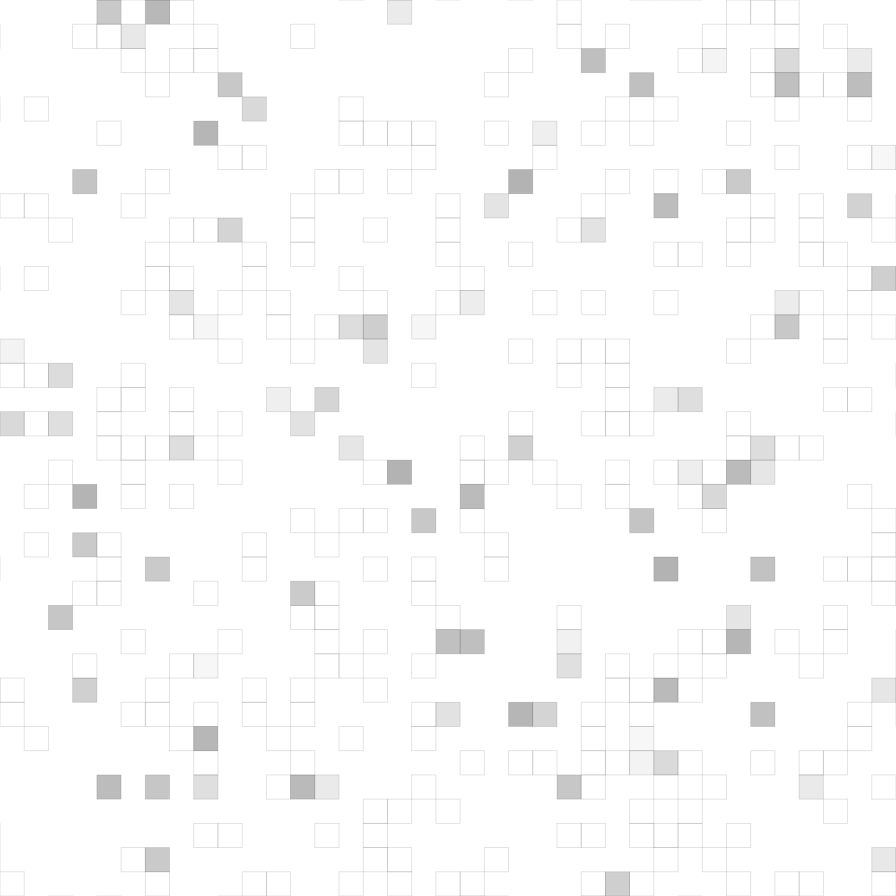
Write a Shadertoy shader that draws this background.

```glsl
// Sparse mosaic on white: a square grid in which some cells get a hairline
// outline and a few of those a flat grey fill. Each cell is chosen by a hash,
// and box coverage gives exact antialiasing; shared outlines add up.

#define CELLS 37.0            // cells along the canvas height
#define OUTLINED_SHARE 0.27   // cells with an outline, filled ones included
#define FILLED_SHARE 0.064    // cells with a grey fill
#define DARKEST_FILL 0.30     // ink of the darkest fill
#define LIGHTEST_FILL 0.03    // ink of the lightest fill
#define LINE_WIDTH 0.0009     // in canvas heights
#define LINE_INK 0.135
#define SEED 29u

// Two independent random values in 0..1 for a cell
vec2 cellHash(ivec2 cell) {
    uvec2 q = uvec2(cell + 512) * uvec2(1597u, 3571u);
    uint n = (q.x ^ (q.y << 9)) + SEED * 7919u;
    n = (n ^ (n >> 16)) * 73244475u;
    n = (n ^ (n >> 15)) * 73244475u;
    n ^= n >> 16;
    return vec2(n & 65535u, n >> 16) / 65535.0;
}

// Share of a square pixel covered by a centred square
float squareCoverage(vec2 offset, float halfSide, float pixel) {
    vec2 low = max(offset - 0.5 * pixel, vec2(-halfSide));
    vec2 high = min(offset + 0.5 * pixel, vec2(halfSide));
    vec2 overlap = clamp((high - low) / pixel, 0.0, 1.0);
    return overlap.x * overlap.y;
}

void mainImage(out vec4 fragColor, in vec2 fragCoord) {
    float pixel = CELLS / iResolution.y;
    vec2 p = fragCoord * pixel;
    ivec2 home = ivec2(floor(p));
    float halfLine = 0.5 * LINE_WIDTH * CELLS;
    float fillInk = 0.0;
    float lineLight = 1.0;

    // Neighbours matter because outlines straddle the cell borders
    for (int y = -1; y <= 1; y++) {
        for (int x = -1; x <= 1; x++) {
            ivec2 cell = home + ivec2(x, y);
            vec2 random = cellHash(cell);
            if (random.x > OUTLINED_SHARE) continue;

            vec2 offset = p - vec2(cell) - 0.5;
            if (random.x < FILLED_SHARE) {
                float ink = mix(LIGHTEST_FILL, DARKEST_FILL, random.y);
                fillInk += ink * squareCoverage(offset, 0.5, pixel);
            }
            float outline = squareCoverage(offset, 0.5 + halfLine, pixel)
                          - squareCoverage(offset, 0.5 - halfLine, pixel);
            lineLight *= 1.0 - LINE_INK * outline;
        }
    }

    fragColor = vec4(vec3((1.0 - fillInk) * lineLight), 1.0);
}
```
